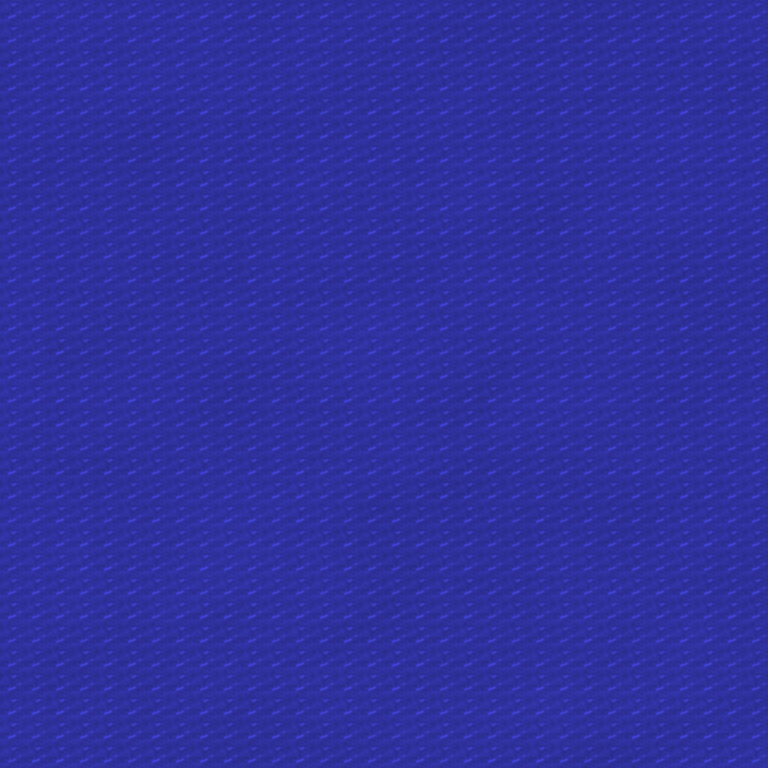
Give the GLSL for this texture, as a Shadertoy shader.

```glsl
const float REPEATS = 32.0;
const float GRAINS = 12.0;
const vec3 BLUE = vec3(0.181, 0.188, 0.607);
const vec3 GLINT = vec3(0.27, 0.28, 0.9);
const float TAU = 6.2831853;

float hash(vec2 p) {
    vec3 q = fract(vec3(p.xyx) * 0.1031);
    q += dot(q, q.yzx + 33.33);
    return fract((q.x + q.y) * q.z);
}

// Smooth noise from 0 to 1 that repeats after the given number of cells.
float wrappedNoise(vec2 p, float period) {
    vec2 cell = floor(p);
    vec2 f = fract(p);
    f = f * f * (3.0 - 2.0 * f);
    vec2 a = mod(cell, period);
    vec2 b = mod(cell + 1.0, period);
    float low = mix(hash(a), hash(vec2(b.x, a.y)), f.x);
    float high = mix(hash(vec2(a.x, b.y)), hash(b), f.x);
    return mix(low, high, f.y);
}

float cloud(vec2 p, int octaves) {
    float sum = 0.0;
    float weight = 0.5;
    for (int i = 0; i < octaves; i++) {
        sum += weight * (wrappedNoise(p, 512.0) - 0.5);
        p = p * 2.03 + 17.0;
        weight *= 0.5;
    }
    return sum;
}

// A short rounded stroke, given by its middle and its half length.
float stroke(vec2 p, vec2 middle, vec2 halfLength, float radius, float blur) {
    vec2 d = p - middle;
    float t = clamp(dot(d, halfLength) / dot(halfLength, halfLength), -1.0, 1.0);
    float dist = length(d - halfLength * t);
    return 1.0 - smoothstep(radius - blur, radius + blur, dist);
}

// Raised threads of one tile: a long one, a short one and a speck.
float threadGlint(vec2 tile, float pixel) {
    vec2 cell = floor(tile);
    vec2 p = fract(tile);
    float blur = max(0.04, 0.7 * pixel * REPEATS);
    float longThread = stroke(p, vec2(0.5, 0.31), vec2(0.11, 0.04), 0.045, blur);
    float shortThread = stroke(p, vec2(0.6, 0.81), vec2(0.05, 0.02), 0.045, blur);
    float speck = stroke(p, vec2(0.84, 0.49), vec2(0.02, 0.01), 0.045, blur);
    float light = max(longThread, max(0.85 * shortThread, 0.6 * speck));
    return light * mix(0.75, 1.0, hash(cell));
}

// Two diagonal ribs in each tile, rising one half tile to the right.
float twillRib(vec2 tile) {
    return cos(TAU * (2.0 * tile.y - tile.x - 0.12));
}

// Grain that returns in every tile, with a little loose fibre over it.
float fineWeave(vec2 tile) {
    float grain = wrappedNoise(tile * GRAINS, GRAINS) - 0.5;
    float fibre = wrappedNoise(tile * 8.0 + 31.0, 256.0) - 0.5;
    return 0.17 * grain + 0.05 * fibre;
}

// Broad faded patches, stretched along the ribs.
float wear(vec2 uv) {
    vec2 slanted = vec2(uv.x + 0.4 * uv.y, uv.y - 0.4 * uv.x);
    return 0.06 * cloud(slanted * vec2(6.0, 16.0) + 9.0, 3)
         + 0.05 * cloud(uv * 10.0 + 40.0, 2);
}

void mainImage(out vec4 fragColor, in vec2 fragCoord) {
    vec2 uv = fragCoord / iResolution.xy;
    vec2 tile = uv * REPEATS;
    float pixel = 1.0 / iResolution.y;

    float level = 1.0 + 0.028 * twillRib(tile) + fineWeave(tile) + wear(uv);
    vec3 color = mix(BLUE * level, GLINT, 0.8 * threadGlint(tile, pixel));
    fragColor = vec4(color, 1.0);
}
```
